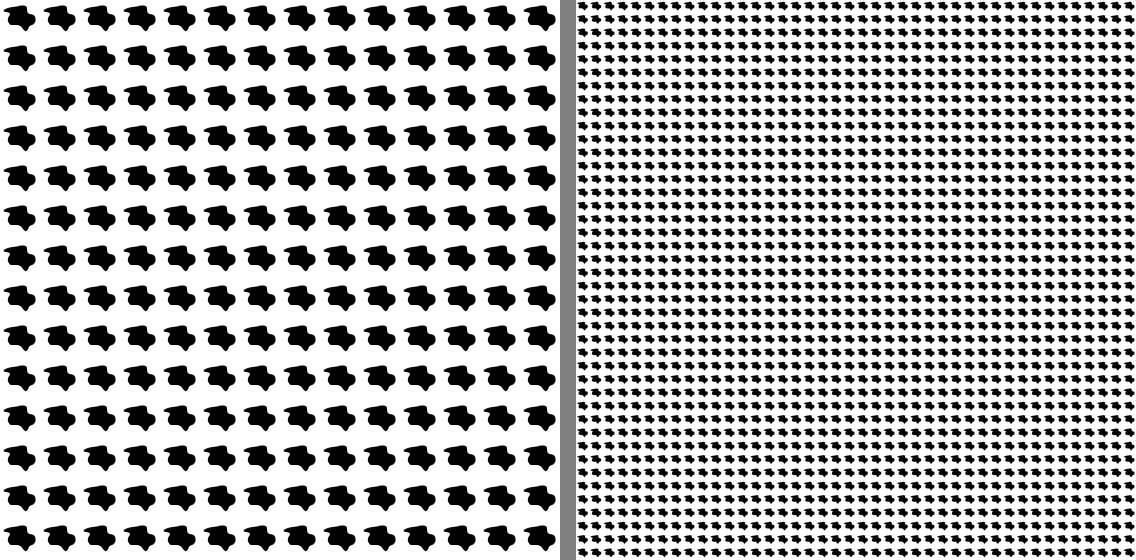
Left: one tile. Right: repeated 3 by 3.
Write a Shadertoy shader that draws this pattern.

```glsl
// A 14 by 14 grid of identical black blobs on white.
// Each blob is a closed quadratic B-spline, sampled into short segments
// whose signed distance gives a smooth edge; whole cells make it tile.

const int CORNERS = 20;
const int STEPS = 6;

// Control polygon in hundredths of a cell, clockwise from the left tip
const vec2 corner[CORNERS] = vec2[CORNERS](
    vec2(8.6, 75.6), vec2(23.8, 81.7), vec2(42.0, 83.5), vec2(54.2, 87.1),
    vec2(67.6, 84.7), vec2(67.6, 71.3), vec2(71.2, 65.3), vec2(87.0, 62.8),
    vec2(90.0, 47.0), vec2(82.1, 37.3), vec2(73.6, 36.1), vec2(68.8, 23.3),
    vec2(61.5, 21.5), vec2(51.8, 36.1), vec2(39.6, 37.9), vec2(23.8, 36.7),
    vec2(17.7, 53.1), vec2(26.2, 64.0), vec2(22.6, 68.9), vec2(9.2, 70.7));

// Signed distance to the spline outline, negative inside
float blobDistance(vec2 p) {
    float nearest = 1e6;
    float side = 1.0;
    vec2 a = 0.5 * (corner[CORNERS - 1] + corner[0]);
    for (int i = 0; i < CORNERS; i++) {
        vec2 control = corner[i];
        vec2 start = 0.5 * (corner[(i + CORNERS - 1) % CORNERS] + control);
        vec2 end = 0.5 * (control + corner[(i + 1) % CORNERS]);
        for (int k = 1; k <= STEPS; k++) {
            float t = float(k) / float(STEPS);
            vec2 b = mix(mix(start, control, t), mix(control, end, t), t);
            vec2 edge = b - a;
            vec2 w = p - a;
            vec2 gap = w - edge * clamp(dot(w, edge) / dot(edge, edge), 0.0, 1.0);
            nearest = min(nearest, dot(gap, gap));
            // Flip the side at each crossing of a ray along x
            if ((a.y > p.y) != (b.y > p.y) && w.x < edge.x * w.y / edge.y) side = -side;
            a = b;
        }
    }
    return side * sqrt(nearest);
}

void mainImage(out vec4 fragColor, in vec2 fragCoord) {
    vec2 cell = fract(14.0 * fragCoord / iResolution.xy);
    float pixel = 1400.0 / min(iResolution.x, iResolution.y);
    float shade = clamp(0.5 + blobDistance(100.0 * cell) / pixel, 0.0, 1.0);
    fragColor = vec4(vec3(shade), 1.0);
}
```
